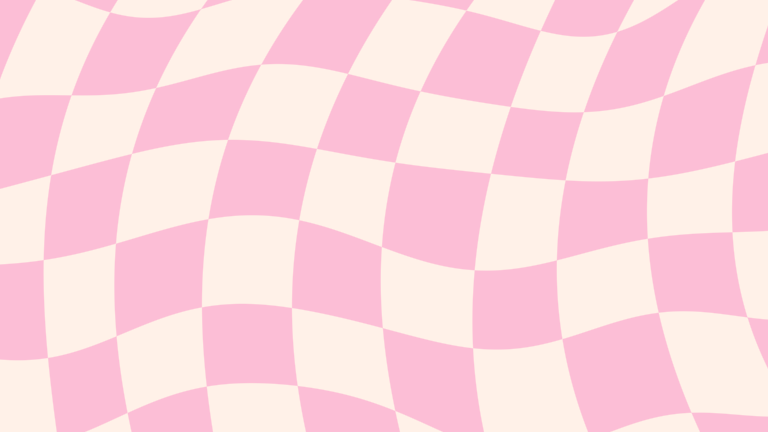
Reproduce this pattern procedurally as a Shadertoy shader.

```glsl
#define CREAM vec3(1.0, 0.947, 0.908)
#define PINK vec3(0.99, 0.747, 0.838)
#define COLUMN_LINES 10
#define ROW_LINES 6
#define HALF_WIDTH 88.89
#define HALF_HEIGHT 50.0
#define EDGE_SOFTNESS 0.65
#define PI 3.14159265

// Lengths are percentages of the canvas height, measured from its centre.

// Upright lines: offset, lean, bow and twist of a cubic in height.
const vec4 columnBend[COLUMN_LINES] = vec4[](
    vec4(-96.76, 6.71, 8.33, 1.16),
    vec4(-78.24, 4.44, 9.55, 2.62),
    vec4(-61.34, 6.94, 11.69, 1.85),
    vec4(-40.51, 8.26, 11.34, 2.15),
    vec4(-19.44, 9.03, 11.34, 0.93),
    vec4(0.23, 6.71, 12.04, 1.85),
    vec4(22.69, 8.98, 8.68, -0.76),
    vec4(40.74, 5.95, 11.81, -0.63),
    vec4(60.88, -0.51, 12.85, 1.09),
    vec4(80.56, -0.46, 13.89, -3.01));

// Level lines: offset and three cosine amplitudes.
const vec4 rowCosines[ROW_LINES] = vec4[](
    vec4(49.14, -1.11, 4.72, -1.85),
    vec4(29.47, 0.76, 1.60, -1.02),
    vec4(12.09, 1.46, -0.49, -0.30),
    vec4(-6.33, -0.17, -1.02, 0.15),
    vec4(-25.95, 0.63, -1.37, 0.65),
    vec4(-46.83, 1.93, -0.29, 1.08));

// Level lines: tilt and three sine amplitudes.
const vec4 rowSines[ROW_LINES] = vec4[](
    vec4(2.89, -4.05, -0.95, 0.28),
    vec4(4.11, -5.88, -1.30, 0.05),
    vec4(4.17, -6.40, 0.09, 0.14),
    vec4(3.88, -5.83, -2.85, -0.08),
    vec4(4.63, -4.62, -3.15, 0.65),
    vec4(3.70, -7.41, -3.38, 0.81));

// Smoothed sign: which side of a line the point lies on.
float side(float offset, float slope, float pixel) {
    float dist = offset * inversesqrt(1.0 + slope * slope);
    return clamp(dist / (EDGE_SOFTNESS * pixel), -1.0, 1.0);
}

// Every line crossed flips the sign, giving the checker parity.
float warpedChecker(vec2 p, float pixel) {
    float parity = 1.0;

    float s = p.y / HALF_HEIGHT;
    vec4 powers = vec4(1.0, s, s * s, s * s * s);
    vec4 powerSlopes = vec4(0.0, 1.0, 2.0 * s, 3.0 * s * s) / HALF_HEIGHT;
    for (int i = 0; i < COLUMN_LINES; i++) {
        float lineX = dot(columnBend[i], powers);
        parity *= side(p.x - lineX, dot(columnBend[i], powerSlopes), pixel);
    }

    float t = p.x / HALF_WIDTH;
    vec4 frequency = PI * vec4(0.0, 1.0, 2.0, 3.0);
    vec4 cosines = cos(frequency * t);
    vec4 sines = sin(frequency * t);
    vec4 ramp = vec4(t, sines.yzw);
    vec4 rampSlopes = vec4(1.0, (frequency * cosines).yzw) / HALF_WIDTH;
    vec4 cosineSlopes = -frequency * sines / HALF_WIDTH;
    for (int j = 0; j < ROW_LINES; j++) {
        float lineY = dot(rowCosines[j], cosines) + dot(rowSines[j], ramp);
        float slope = dot(rowCosines[j], cosineSlopes) + dot(rowSines[j], rampSlopes);
        parity *= side(p.y - lineY, slope, pixel);
    }
    return parity;
}

void mainImage(out vec4 fragColor, in vec2 fragCoord) {
    float pixel = 2.0 * HALF_HEIGHT / iResolution.y;
    vec2 p = (fragCoord - 0.5 * iResolution.xy) * pixel;
    float checker = warpedChecker(p, pixel);
    fragColor = vec4(mix(PINK, CREAM, 0.5 + 0.5 * checker), 1.0);
}
```
